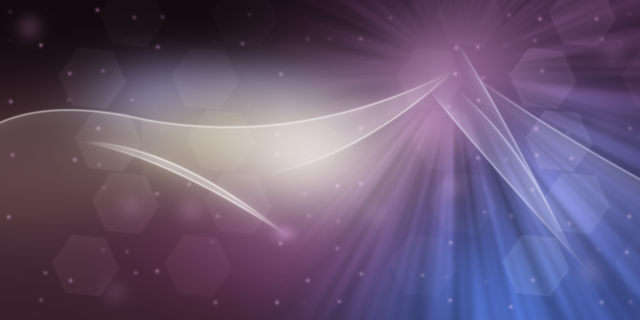
This background is drawn by a Shadertoy shader. Its source:

```glsl
// Abstract dusk backdrop: silky light ribbons, hexagonal bokeh, rays and sparkles.

// Backdrop corners
const vec3 NIGHT = vec3(0.07, 0.03, 0.05);
const vec3 PLUM  = vec3(0.22, 0.12, 0.17);
const vec3 MAUVE = vec3(0.27, 0.16, 0.28);
const vec3 NAVY  = vec3(0.23, 0.28, 0.54);
// Glows
const vec3 UMBER   = vec3(0.43, 0.31, 0.32);
const vec3 MAGENTA = vec3(0.48, 0.24, 0.42);
const vec3 VIOLET  = vec3(0.54, 0.36, 0.54);
const vec3 ORCHID  = vec3(0.76, 0.55, 0.76);
const vec3 INDIGO  = vec3(0.47, 0.45, 0.68);
const vec3 AZURE   = vec3(0.28, 0.42, 0.76);
const vec3 LILAC   = vec3(0.46, 0.49, 0.78);
const vec3 CREAM   = vec3(0.75, 0.71, 0.60);
const vec3 PEARL   = vec3(0.93, 0.90, 0.89);
// Placement
const vec2  HUB = vec2(1.42, 0.78);         // where ribbons and rays meet
const vec2  HEX_ORIGIN = vec2(0.34, 0.95);
const vec2  HEX_STEP = vec2(0.352, -0.195);
const float HEX_RADIUS = 0.09;
const float HEX_SWAY = 0.073;
const float RAY_STRENGTH = 0.5;

vec2 hash2(vec2 p) {
    p = vec2(dot(p, vec2(127.1, 311.7)), dot(p, vec2(269.5, 183.3)));
    return fract(sin(p) * 43758.5);
}

float gradientNoise(vec2 p) {
    vec2 i = floor(p), f = fract(p), u = f * f * (3.0 - 2.0 * f), e = vec2(1, 0);
    float a = dot(hash2(i) * 2.0 - 1.0, f);
    float b = dot(hash2(i + e.xy) * 2.0 - 1.0, f - e.xy);
    float c = dot(hash2(i + e.yx) * 2.0 - 1.0, f - e.yx);
    float d = dot(hash2(i + e.xx) * 2.0 - 1.0, f - e.xx);
    return mix(mix(a, b, u.x), mix(c, d, u.x), u.y);
}

void glow(inout vec3 col, vec2 p, vec2 center, vec2 size, vec3 tint, float amount) {
    vec2 q = (p - center) / size;
    col = mix(col, tint, amount * exp(-dot(q, q)));
}

void screen(inout vec3 col, vec3 light) {
    col += clamp(light, 0.0, 1.0) * (1.0 - col);
}

// Quadratic curve, monotone in x: returns (parameter, signed distance)
vec2 curve(vec2 p, vec2 a, vec2 b, vec2 c) {
    vec2 A = a - 2.0 * b + c, B = b - a, C = a - p;
    float t = -C.x / (B.x + sqrt(max(B.x * B.x - A.x * C.x, 0.0)));
    vec2 tangent = B + A * t;
    float y = a.y + t * (2.0 * B.y + A.y * t);
    return vec2(t, (p.y - y) * abs(tangent.x) / max(length(tangent), 1e-4));
}

// Bright edge with a sheen on one side; the sign of sheen picks the side
float strand(vec2 p, vec2 a, vec2 b, vec2 c, float sheen, float fill, vec2 fade) {
    vec2 k = curve(p, a, b, c);
    float width = max(0.0035, 0.8 / iResolution.y);
    float ends = clamp(k.x / fade.x, 0.0, 1.0) * clamp((1.0 - k.x) / fade.y, 0.0, 1.0);
    float side = smoothstep(-width, width, k.y * sign(sheen));
    float line = exp(-k.y * k.y / (width * width));
    return ends * (0.45 * line + fill * side * exp(-abs(k.y / sheen)));
}

// Swaying lattice of flat-topped hexagons, sparse in the middle
float hexBokeh(vec2 p) {
    float sum = 0.0, aa = 1.5 / iResolution.y;
    for (int n = 0; n < 30; n++) {
        vec2 cell = vec2(n / 5, n % 5);
        vec2 q = p - HEX_ORIGIN - cell * HEX_STEP;
        q.x -= HEX_SWAY * cos(2.35 * cell.y);
        q = abs(mat2(0.995, 0.1, -0.1, 0.995) * q);
        float d = max(q.y, 0.866 * q.x + 0.5 * q.y) - HEX_RADIUS;
        float weight = 0.5 + 0.5 * cos(1.571 * cell.x);
        weight *= 0.6 + 0.4 * hash2(cell).x;
        sum += weight * (smoothstep(aa, -aa, d) + 0.4 * exp(-abs(d) / 0.004));
    }
    return sum;
}

// One soft dot per cell, kept inside its cell
float sparkles(vec2 p, float cells, float radius) {
    vec2 q = p * cells, id = floor(q), h = hash2(id + cells);
    float d = length(fract(q) - 0.3 - 0.4 * h) / radius;
    return exp(-d * d) * smoothstep(0.45, 1.0, hash2(id + 7.3).y);
}

void mainImage(out vec4 fragColor, in vec2 fragCoord) {
    vec2 p = fragCoord / iResolution.xy * vec2(2.0, 1.0);

    // Backdrop and wide glows
    vec3 left = mix(PLUM, NIGHT, smoothstep(0.3, 1.0, p.y));
    vec3 right = mix(NAVY, MAUVE, smoothstep(0.1, 0.85, p.y));
    vec3 col = mix(left, right, smoothstep(0.6, 1.65, p.x));
    glow(col, p, vec2(0.05, 0.44), vec2(0.50, 0.22), UMBER, 0.65);
    glow(col, p, vec2(0.85, 0.24), vec2(0.42, 0.20), MAGENTA, 0.70);
    glow(col, p, vec2(1.14, 0.48), vec2(0.32, 0.32), VIOLET, 0.75);
    glow(col, p, vec2(1.60, 0.08), vec2(0.36, 0.27), AZURE, 0.70);
    glow(col, p, vec2(1.78, 0.42), vec2(0.25, 0.26), LILAC, 0.70);
    glow(col, p, HUB, vec2(0.25, 0.18), ORCHID, 0.55);
    glow(col, p, vec2(1.34, 0.61), vec2(0.13, 0.11), ORCHID, 0.60);

    // Rays fanning out of the hub
    vec2 r = p - HUB;
    float fan = gradientNoise(vec2(atan(r.x, -r.y) * 9.0, length(r) * 1.5))
              + 0.5 * gradientNoise(vec2(atan(r.x, -r.y) * 25.0, length(r) * 2.0));
    col *= 1.0 + RAY_STRENGTH * fan * smoothstep(0.1, 0.4, length(r)) * smoothstep(0.7, 1.3, p.x);

    // Luminous center
    glow(col, p, vec2(0.50, 0.68), vec2(0.20, 0.12), INDIGO, 0.75);
    glow(col, p, vec2(0.78, 0.71), vec2(0.28, 0.10), INDIGO, 0.60);
    glow(col, p, vec2(0.70, 0.56), vec2(0.38, 0.17), CREAM, 0.80);
    glow(col, p, vec2(0.96, 0.52), vec2(0.25, 0.18), PEARL, 0.80);

    // Bokeh and sparkles
    col += hexBokeh(p) * (0.2 * col + 0.025) * (1.0 - col);
    screen(col, ORCHID * (0.22 * sparkles(p, 4.0, 0.16) + 0.5 * sparkles(p, 11.0, 0.07)));

    // Long wave, then its returning lower edge
    screen(col, PEARL * strand(p, vec2(0.0, 0.617), vec2(0.169, 0.69), vec2(0.443, 0.628), -0.07, 0.18, vec2(0.001)));
    screen(col, PEARL * strand(p, vec2(0.443, 0.628), vec2(0.938, 0.536), HUB, -0.09, 0.24, vec2(0.001, 0.2)));
    screen(col, PEARL * strand(p, vec2(0.807, 0.448), vec2(1.12, 0.505), HUB, 0.06, 0.24, vec2(0.5, 0.2)));

    // Bright blade on the left
    screen(col, PEARL * strand(p, vec2(0.26, 0.557), vec2(0.54, 0.55), vec2(0.9, 0.263), -0.018, 0.45, vec2(0.4, 0.25)));
    screen(col, PEARL * strand(p, vec2(0.26, 0.557), vec2(0.535, 0.505), vec2(0.911, 0.255), 0.03, 0.4, vec2(0.4, 0.2)));
    glow(col, p, vec2(0.89, 0.27), vec2(0.035, 0.025), ORCHID, 0.6);

    // Filaments falling to the right
    vec3 silk = mix(LILAC, PEARL, 0.45);
    screen(col, silk * strand(p, vec2(1.341, 0.719), vec2(1.536, 0.479), vec2(1.862, 0.128), 0.04, 0.4, vec2(0.15, 0.4)));
    screen(col, silk * strand(p, vec2(1.427, 0.87), vec2(1.562, 0.661), vec2(1.797, 0.193), -0.035, 0.3, vec2(0.3)));
    screen(col, silk * strand(p, vec2(1.427, 0.719), vec2(1.615, 0.57), vec2(1.771, 0.245), -0.03, 0.25, vec2(0.3)));
    screen(col, silk * strand(p, vec2(1.458, 0.779), vec2(1.693, 0.609), vec2(2.0, 0.44), -0.07, 0.25, vec2(0.4, 0.001)));

    fragColor = vec4(clamp(col, 0.0, 1.0), 1.0);
}
```
